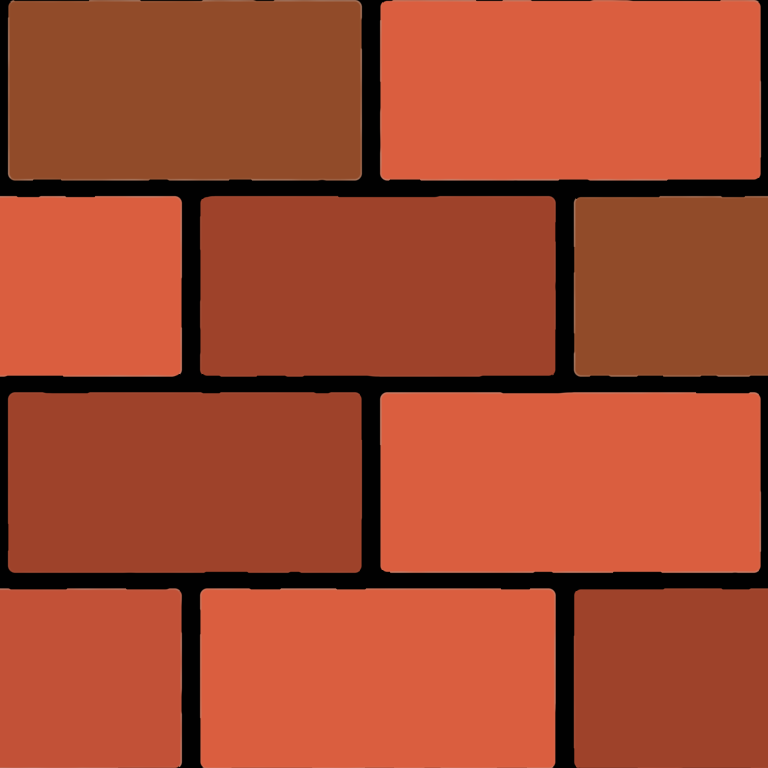
Give the GLSL for this pattern, as a three.js fragment shader.

```glsl
// Running-bond brick wall: four courses of rounded bricks in black joints, with worn pale rims.
varying vec2 vUv;

float hash(vec2 p) {
  vec3 q = fract(p.xyx * 0.1031);
  q += dot(q, q.yzx + 33.33);
  return fract((q.x + q.y) * q.z);
}

// Smooth noise along an edge
float edgeNoise(float t, float seed) {
  float cell = floor(t);
  return mix(hash(vec2(cell, seed)), hash(vec2(cell + 1.0, seed)), smoothstep(0.0, 1.0, t - cell));
}

float roundedBox(vec2 p, vec2 halfSize, float radius) {
  vec2 q = abs(p) - halfSize + radius;
  return length(max(q, 0.0)) + min(max(q.x, q.y), 0.0) - radius;
}

// Tones of the bricks of a course, from left to right
vec3 courseTones(float course) {
  if (course < 0.5) return vec3(1.0, 0.0, 2.0);
  if (course < 1.5) return vec3(2.0, 0.0, 0.0);
  if (course < 2.5) return vec3(0.0, 2.0, 3.0);
  return vec3(3.0, 0.0, 0.0);
}

vec3 clayColor(float tone) {
  if (tone < 0.5) return vec3(0.855, 0.369, 0.247);
  if (tone < 1.5) return vec3(0.760, 0.318, 0.216);
  if (tone < 2.5) return vec3(0.620, 0.259, 0.165);
  return vec3(0.567, 0.296, 0.161);
}

void main() {
  // Course and brick: alternate courses are shifted by half a brick
  float course = floor((vUv.y + 0.0114) / 0.2554);
  bool shifted = mod(course, 2.0) < 0.5;
  vec4 joints = shifted ? vec4(-0.25, 0.2487, 0.7354, 1.25) : vec4(-0.0014, 0.4831, 1.0027, 1.5);
  float column = step(joints.y, vUv.x) + (shifted ? step(joints.z, vUv.x) : 0.0);
  vec2 span = column < 0.5 ? joints.xy : column < 1.5 ? joints.yz : joints.zw;
  vec3 tones = courseTones(course);
  float tone = column < 0.5 ? tones.x : column < 1.5 ? tones.y : tones.z;

  vec2 p = vUv - vec2(0.5 * (span.x + span.y), 0.1163 + 0.2554 * course);
  vec2 halfSize = vec2(0.5 * (span.y - span.x) - 0.0118, 0.1176);

  // Wear runs along the nearest side of the brick
  vec2 q = abs(p) - halfSize;
  bool level = q.y > q.x;
  float along = level ? p.x : p.y;
  float side = level ? step(0.0, p.y) : 2.0 + step(0.0, p.x);
  float seed = 17.0 * course + 5.0 * column + side + 3.0;
  float chip = smoothstep(0.56, 0.62, edgeNoise(along * 28.0 + 50.0, seed));
  float d = roundedBox(p, halfSize, 0.0095) + chip * (level ? 0.0013 : 0.0005);

  // Clay, pale broken rim, then the joint
  float pale = tone > 1.5 && tone < 2.5 ? 0.12 : 0.6;
  float rim = smoothstep(-0.0032, -0.0008, d) * pale * (1.0 - 0.75 * chip);
  rim *= 0.5 + 0.5 * edgeNoise(along * 45.0 + 90.0, seed + 71.0);
  vec3 brick = mix(clayColor(tone), vec3(0.72, 0.59, 0.53), rim);
  float cover = 1.0 - smoothstep(-0.0011, 0.0011, d);
  gl_FragColor = vec4(mix(vec3(0.003), brick, cover), 1.0);
}
```
